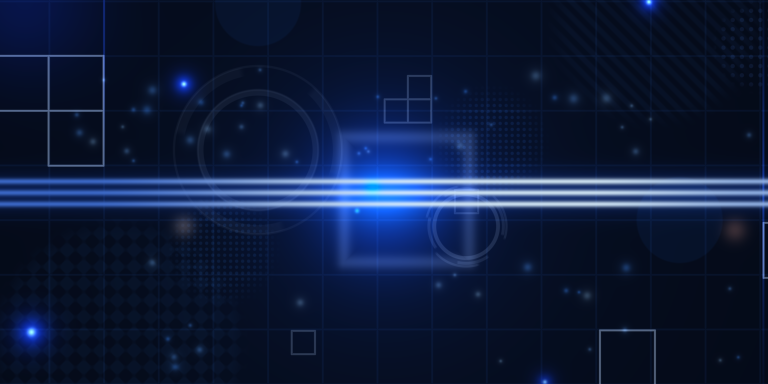
Write a WebGL 1 fragment shader that draws this background.

```glsl
precision highp float;
uniform vec2 u_resolution;

#define GRID_STEP 0.1424
#define GRID_ORIGIN vec2(0.271, 0.854)
#define BEAM_Y 0.498
#define BEAM_GAP 0.0295
#define BEAM_WIDTH 0.0080
#define CORE_POS vec2(1.0, 0.492)
#define SPARK_COUNT 60
#define BIG_CELL 0.0716
#define SMALL_CELL 0.0303
#define NIGHT vec3(0.016, 0.038, 0.090)
#define AZURE vec3(0.05, 0.23, 0.80)
#define PALE vec3(0.47, 0.52, 0.58)

float hash(float n) {
  return fract(sin(n * 12.9898) * 43758.5453);
}

float pixel() {
  return 1.0 / u_resolution.y;
}

float stroke(float d, float halfWidth) {
  return 1.0 - smoothstep(halfWidth, halfWidth + 1.5 * pixel(), abs(d));
}

float disc(vec2 p, vec2 center, float radius, float blur) {
  return 1.0 - smoothstep(radius - blur, radius + blur, length(p - center));
}

float gauss(float d, float width) {
  return exp(-d * d / (width * width));
}

float boxDistance(vec2 p, vec2 center, float halfSize) {
  vec2 q = abs(p - center) - halfSize;
  return length(max(q, 0.0)) + min(max(q.x, q.y), 0.0);
}

float frame(vec2 p, vec2 center, float halfSize) {
  return stroke(boxDistance(p, center, halfSize), 0.0006);
}

float ring(vec2 p, vec2 center, float radius, float width) {
  return stroke(length(p - center) - radius, width);
}

// Ring broken into evenly spaced arcs
float arcs(vec2 p, vec2 center, float radius, float width, float count) {
  vec2 q = p - center;
  float wave = sin(atan(q.y, q.x) * count + 0.8);
  return ring(p, center, radius, width) * smoothstep(-0.3, 0.0, wave);
}

float dots(vec2 p, float spacing) {
  vec2 q = (fract(p / spacing) - 0.5) * spacing;
  return 1.0 - smoothstep(0.15 * spacing, 0.15 * spacing + 1.5 * pixel(), length(q));
}

// Bright point with a saturated halo
vec3 star(vec2 p, vec2 center, float size) {
  float d = length(p - center);
  return vec3(0.04, 0.18, 0.80) * gauss(d, size * 2.3) * 0.7
       + vec3(0.02, 0.09, 0.42) * gauss(d, size * 4.5) * 0.5
       + vec3(0.55, 0.75, 0.55) * gauss(d, size * 0.7);
}

// Textured discs and plain circles behind everything
vec3 patterns(vec2 p) {
  vec2 c = p * 72.0;
  float checker = smoothstep(-0.5, 0.5, cos(c.x * 2.0) + cos(c.y * 2.0));
  float stripes = smoothstep(-0.7, 0.7, sin((p.x + p.y) * 160.0));
  float fine = dots(p, 0.0156);
  vec3 light = vec3(0.010, 0.026, 0.045) * checker * disc(p, vec2(0.31, 0.10), 0.315, 0.03);
  light += vec3(0.010, 0.022, 0.040) * stripes * disc(p, vec2(1.71, 0.95), 0.26, 0.04);
  light += vec3(0.03, 0.05, 0.09) * dots(p, 0.024) * disc(p, vec2(1.98, 0.88), 0.11, 0.02);
  light += vec3(0.02, 0.05, 0.10) * fine * disc(p, vec2(1.28, 0.63), 0.12, 0.04);
  light += vec3(0.02, 0.05, 0.09) * fine * disc(p, vec2(0.58, 0.35), 0.12, 0.04);
  float plain = disc(p, vec2(0.672, 0.992), 0.112, 0.003) + disc(p, vec2(1.77, 0.427), 0.112, 0.003);
  return light + vec3(0.006, 0.025, 0.055) * plain;
}

float frames(vec2 p) {
  float big = frame(p, vec2(0.055, 0.783), BIG_CELL);
  big = max(big, frame(p, vec2(0.198, 0.783), BIG_CELL));
  big = max(big, frame(p, vec2(0.198, 0.640), BIG_CELL));
  big = max(big, frame(p, vec2(1.634, 0.068), BIG_CELL));
  big = max(big, frame(p, vec2(2.060, 0.348), BIG_CELL));
  float small = frame(p, vec2(1.0925, 0.772), SMALL_CELL);
  small = max(small, frame(p, vec2(1.032, 0.711), SMALL_CELL));
  small = max(small, frame(p, vec2(1.0925, 0.711), SMALL_CELL));
  small = max(small, frame(p, vec2(0.790, 0.108), SMALL_CELL));
  small = max(small, 0.6 * frame(p, vec2(1.215, 0.475), SMALL_CELL));
  return big * 0.65 + small * 0.32;
}

float rings(vec2 p) {
  vec2 large = vec2(0.672, 0.609), little = vec2(1.214, 0.411);
  float r = ring(p, large, 0.150, 0.006) * 0.10 + ring(p, large, 0.157, 0.001) * 0.06;
  r += ring(p, large, 0.219, 0.001) * 0.07 + arcs(p, large, 0.207, 0.010, 3.0) * 0.06;
  r += ring(p, little, 0.083, 0.003) * 0.20 + arcs(p, little, 0.097, 0.002, 4.0) * 0.14;
  return r + arcs(p, little, 0.105, 0.001, 3.0) * 0.14;
}

// Small soft lights, in two loose bands above and below the beams
vec3 sparks(vec2 p) {
  vec3 light = vec3(0.0);
  for (int i = 0; i < SPARK_COUNT; i++) {
    float n = float(i) + 1.0;
    float y = mix(0.56, 0.82, hash(n + 71.3));
    if (hash(n + 33.7) > 0.6) y = mix(0.04, 0.32, hash(n + 71.3));
    float d = length(p - vec2(0.2 + 1.8 * hash(n), y));
    float size = mix(0.004, 0.012, pow(hash(n + 17.1), 3.0));
    vec3 tint = mix(vec3(0.08, 0.22, 0.42), vec3(0.22, 0.28, 0.31), hash(n + 5.9));
    light += tint * (gauss(d, size) * 0.55 + gauss(d, size * 2.2) * 0.18);
  }
  return light;
}

void main() {
  vec2 p = gl_FragCoord.xy / u_resolution.y;
  vec2 fromCore = p - CORE_POS;
  float coreDist = length(fromCore);

  // Night sky with blue light in the middle and upper left
  vec3 color = NIGHT + vec3(0.008, 0.022, 0.050) * gauss(coreDist, 0.75);
  color += AZURE * (gauss(coreDist, 0.165) * 0.58 + gauss(coreDist, 0.32) * 0.17);
  color += vec3(0.0, 0.20, 0.28) * gauss(length(fromCore * vec2(0.6, 1.0)), 0.065);
  color += vec3(0.01, 0.04, 0.19) * gauss(length(p - vec2(0.06, 1.0)), 0.2);
  color += patterns(p);

  // Faint grid and two brighter blue verticals
  vec2 g = abs(fract((p - GRID_ORIGIN) / GRID_STEP + 0.5) - 0.5) * GRID_STEP;
  color += vec3(0.012, 0.030, 0.060) * max(stroke(g.x, 0.0004), stroke(g.y, 0.0004));
  color += vec3(0.03, 0.07, 0.24) * stroke(p.x - 0.271, 0.0006) * smoothstep(0.5, 0.9, p.y);
  color += vec3(0.05, 0.13, 0.38) * stroke(p.x - 1.988, 0.0006) * gauss(p.y - 0.5, 0.35);

  // Blurred square, outlines and lights
  float softSquare = gauss(boxDistance(p, vec2(1.059, 0.480), 0.163), 0.019);
  color += vec3(0.11, 0.13, 0.17) * softSquare;
  color += PALE * (frames(p) + rings(p));
  color += sparks(p);
  color += vec3(0.20, 0.17, 0.15) * gauss(length(p - vec2(0.479, 0.411)), 0.027);
  color += vec3(0.20, 0.13, 0.10) * gauss(length(p - vec2(1.914, 0.401)), 0.030);
  color += star(p, vec2(0.479, 0.781), 0.009) + star(p, vec2(0.082, 0.135), 0.014);
  color += star(p, vec2(1.690, 0.995), 0.009) + star(p, vec2(1.419, 0.005), 0.008) * 0.6;

  // Three beams, whitest right of the centre
  float whiteness = smoothstep(0.2, 1.1, p.x) * (1.0 - 0.45 * smoothstep(1.5, 2.0, p.x));
  vec3 beamColor = mix(vec3(0.24, 0.42, 0.80), vec3(0.84, 0.92, 0.97), whiteness);
  color += vec3(0.02, 0.09, 0.28) * gauss(p.y - BEAM_Y, 0.050) * mix(0.7, 1.0, whiteness);
  for (int i = -1; i <= 1; i++) {
    float d = p.y - BEAM_Y - float(i) * BEAM_GAP;
    color = mix(color, beamColor, gauss(d, BEAM_WIDTH) * 0.92);
  }
  color += vec3(-0.25, 0.10, 0.05) * gauss(length(p - vec2(0.97, 0.512)), 0.020);
  color += vec3(0.1, 0.4, 0.3) * gauss(length(p - vec2(0.93, 0.451)), 0.006);

  gl_FragColor = vec4(clamp(color, 0.0, 1.0), 1.0);
}
```
